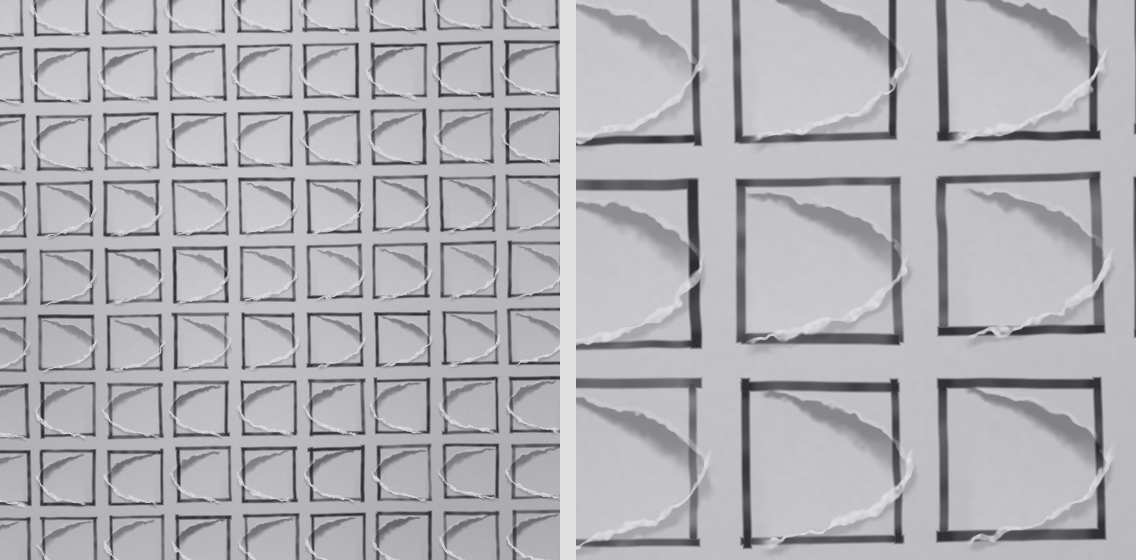
Left, the full canvas; right, a detail of the centre.
This pattern is drawn by a WebGL 2 fragment shader. Its source:

```glsl
#version 300 es
precision highp float;
#define PITCH 0.1198
#define ANCHOR vec2(0.479, 0.392)
#define TILT 0.014
#define BOX_HALF 0.385
#define INK_HALF 0.018
#define JITTER 0.025
#define SHADOW_DEPTH 0.19
#define FIBRE_WIDTH 0.030
#define PAPER_DIM vec3(0.67, 0.67, 0.69)
#define PAPER_LIT vec3(0.785, 0.785, 0.805)
#define INK_COLOR vec3(0.15, 0.14, 0.15)
#define FIBRE_COLOR vec3(0.87, 0.87, 0.89)

uniform vec2 u_resolution;
out vec4 fragColor;

float hash(vec2 p) {
  vec3 a = fract(vec3(p.xyx) * 0.1031);
  a += dot(a, a.yzx + 33.33);
  return fract((a.x + a.y) * a.z);
}

float noise(vec2 p) {
  vec2 i = floor(p), f = fract(p);
  f = f * f * (3.0 - 2.0 * f);
  return mix(mix(hash(i), hash(i + vec2(1, 0)), f.x),
             mix(hash(i + vec2(0, 1)), hash(i + 1.0), f.x), f.y);
}

// Four marker strokes with uneven width, pressure and overshoot
float boxInk(vec2 p, vec2 seed, float px) {
  float ink = 0.0;
  for (int side = 0; side < 4; side++) {
    vec2 key = seed + float(side) * vec2(17.3, 5.7);
    float along = p.x * 7.0 + hash(key) * 40.0;
    float offset = BOX_HALF + (hash(key + 3.1) - 0.5) * 0.03;
    float slant = (hash(key + 8.2) - 0.5) * 0.04 * p.x;
    float bend = (noise(vec2(along, 2.5)) - 0.5) * 0.014;
    float halfWidth = INK_HALF * (0.75 + 0.5 * hash(key + 5.4));
    float reach = BOX_HALF + 0.035 * hash(key + 6.6);
    float d = max(abs(p.y - offset - slant - bend) - halfWidth, abs(p.x) - reach);
    float pressure = mix(0.55, 0.95, hash(key + 9.5)) + 0.25 * (noise(vec2(along * 1.5, 7.0)) - 0.5);
    pressure += 0.25 * smoothstep(0.3, 0.39, abs(p.x));
    ink = max(ink, (1.0 - smoothstep(-px, px + 0.008, d)) * clamp(pressure, 0.0, 1.0));
    p = vec2(-p.y, p.x);
  }
  return ink;
}

void main() {
  vec2 uv = gl_FragCoord.xy / u_resolution.y;
  float px = 1.0 / (u_resolution.y * PITCH);

  // Slightly rotated grid
  vec2 d = (uv - ANCHOR) / PITCH;
  vec2 grid = vec2(dot(d, vec2(1.0, TILT)), dot(d, vec2(-TILT, 1.0)));
  vec2 id = floor(grid + 0.5);
  vec2 seed = id + 50.0;
  vec2 cell = grid - id;
  vec2 shift = (vec2(hash(seed), hash(seed + 21.7)) - 0.5) * JITTER;

  // Paper with soft uneven light
  float light = 0.1 + 0.65 * uv.y + 0.5 * (noise(uv * 2.3 + 4.0) - 0.5);
  light += 0.2 * (1.0 - smoothstep(0.1, 0.7, length(uv - vec2(0.4, 0.6))));
  vec3 color = mix(PAPER_DIM, PAPER_LIT, clamp(light, 0.0, 1.0));
  color += 0.012 * (noise(uv * 260.0) - 0.5);

  // Tears alternate sides in bands of three rows
  bool facesRight = mod(id.y, 6.0) < 3.0;
  vec2 tear = cell - shift * 0.6;
  tear.x *= facesRight ? 1.0 : -1.0;
  vec2 rough = vec2(noise(grid * 13.0 + 80.0), noise(grid * 13.0 + 140.0)) - 0.5;
  rough += 0.5 * vec2(noise(grid * 34.0 + 300.0), noise(grid * 34.0 + 370.0)) - 0.25;
  tear += rough * 0.035;

  // Two curves that meet at the bulging end of the flap
  float bulge = (facesRight ? 0.45 : 0.48) - 0.03 * hash(seed + 31.0);
  float start = -0.38 + 0.12 * hash(seed + 44.0);
  float span = bulge - start;
  float s = (tear.x - start) / span;
  float t = clamp(s, 0.0, 1.15);
  float droop = (facesRight ? 0.19 : 0.13) + 0.06 * (hash(seed + 12.0) - 0.5);
  float curl = 0.38 - droop;
  float t5 = pow(t, 5.0);
  float topY = 0.36 - droop * t - curl * t5 * t;
  float bottomY = -0.41 + 0.17 * t + 0.22 * t5 * t;
  float below = (topY - tear.y) / length(vec2(1.0, (droop + 6.0 * curl * t5) / span));
  float above = (tear.y - bottomY) / length(vec2(1.0, (0.17 + 1.32 * t5) / span));
  float inside = smoothstep(-px, px + 0.006, min(below, above)) * smoothstep(0.0, 0.08, s);

  // Recess and marker lines
  color *= 1.0 + inside * 0.035 * (0.4 - 2.0 * tear.y);
  color = mix(color, INK_COLOR, 0.92 * boxInk(cell - shift, seed, px));

  // Shadow under the upper lip, widening toward the bulge
  float depth = SHADOW_DEPTH * mix(0.2, 1.0, smoothstep(0.0, 0.85, s));
  float shade = inside * (1.0 - smoothstep(depth * 0.35, depth, below));
  shade *= mix(0.7, 1.0, hash(seed + 63.0)) * smoothstep(-0.15, 0.15, tear.y);
  color *= 1.0 - shade * (facesRight ? 0.34 : 0.42);
  float lip = (1.0 - smoothstep(0.006, 0.012 + px, abs(below + 0.008))) * smoothstep(0.05, 0.2, s);
  lip *= step(-0.02, tear.y) * step(s, 1.04);
  color = mix(color, FIBRE_COLOR, lip * 0.4 * noise(grid * 16.0));

  // Frayed white fibres along the lower edge
  float fray = noise(grid * 11.0 + 200.0);
  float width = FIBRE_WIDTH * (0.15 + fray * fray * 1.4);
  float edgeMask = smoothstep(-0.02, 0.08, s) * (1.0 - smoothstep(1.0, 1.06, s));
  edgeMask *= 1.0 - smoothstep(0.0, 0.1, tear.y);
  float under = 1.0 - smoothstep(0.01, 0.045, abs(above + 0.025));
  color *= 1.0 - 0.13 * under * edgeMask;
  float fibre = (1.0 - smoothstep(width * 0.5, width + px, abs(above))) * edgeMask;
  color = mix(color, FIBRE_COLOR, fibre * (0.55 + 0.45 * noise(grid * 45.0)));

  fragColor = vec4(clamp(color, 0.0, 1.0), 1.0);
}
```
